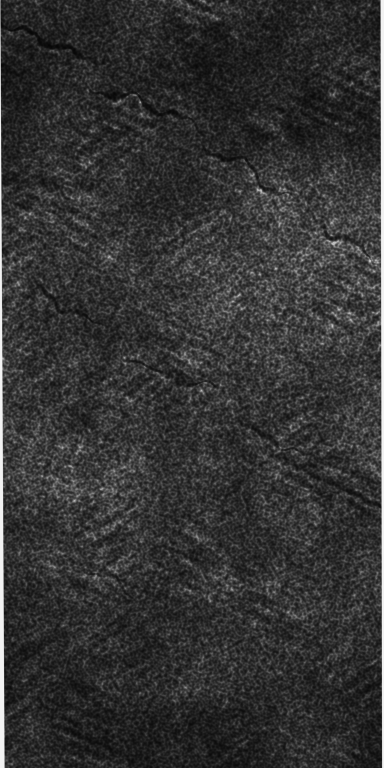
Write a WebGL 2 fragment shader that draws this texture.

```glsl
#version 300 es
precision highp float;
// Dark slate slab with gritty grain, faint slanted scratches and wavy cracks.
// Layers of gradient noise are summed into a roughly normal tone value, which
// an exponential curve turns into grey; thin pale margins frame the slab.

uniform vec2 u_resolution;
out vec4 outColor;

const float MEDIAN_GREY = 0.176;
const float CONTRAST = 0.44;        // spread of the exponential tone curve
const float MARGIN_GREY = 0.95;
const float FINE_GRAIN = 140.0;     // noise cells per canvas width
const float COARSE_GRAIN = 75.0;
const float FINE_AMOUNT = 0.56;
const float COARSE_AMOUNT = 0.44;
const float PIT_AMOUNT = 0.22;
const float CLOUD_AMOUNT = 0.24;
const float SCRATCH_AMOUNT = 0.5;
const int CRACK_COUNT = 9;
const float CRACK_DEPTH = 2.3;
const float CRACK_RIM = 0.9;

uint hash(uvec2 v) {
    uint h = v.x * 1597334677u ^ v.y * 3812015801u;
    h = (h ^ (h >> 16)) * 2246822519u;
    h = (h ^ (h >> 13)) * 3266489917u;
    return h ^ (h >> 16);
}

float random(int a, int b) {
    return float(hash(uvec2(ivec2(a, b))) >> 8) / 16777216.0;
}

float slope(ivec2 cell, vec2 offset) {
    float angle = 6.28319 * random(cell.x, cell.y);
    return dot(vec2(cos(angle), sin(angle)), offset);
}

// Gradient noise scaled to a spread of about one
float noise(vec2 p) {
    ivec2 i = ivec2(floor(p));
    vec2 f = fract(p);
    vec2 w = f * f * f * (f * (f * 6.0 - 15.0) + 10.0);
    float low = mix(slope(i, f), slope(i + ivec2(1, 0), f - vec2(1, 0)), w.x);
    float high = mix(slope(i + ivec2(0, 1), f - vec2(0, 1)),
                     slope(i + ivec2(1, 1), f - vec2(1, 1)), w.x);
    return 4.0 * mix(low, high, w.y);
}

vec2 rotate(vec2 p, float angle) {
    float c = cos(angle), s = sin(angle);
    return vec2(c * p.x + s * p.y, c * p.y - s * p.x);
}

float glow(vec2 p, vec2 center, float radius) {
    vec2 d = (p - center) / radius;
    return exp(-dot(d, d));
}

// Light middle, dark ends and soft clouds
float broadTone(vec2 p, vec2 uv) {
    float lift = smoothstep(0.02, 0.42, uv.y) * (1.0 - smoothstep(0.68, 0.94, uv.y));
    float clouds = noise(p * 2.3 + 4.7) + noise(p * 5.5 + 11.3) + 0.6 * noise(p * 12.0);
    float glows = glow(p, vec2(0.95, 1.42), 0.22) + 0.6 * glow(p, vec2(0.25, 0.72), 0.2);
    return 1.1 * (lift - 0.62) + CLOUD_AMOUNT * clouds + 0.6 * glows;
}

float grain(vec2 p) {
    return FINE_AMOUNT * noise(rotate(p, 0.5) * FINE_GRAIN)
         + COARSE_AMOUNT * noise(rotate(p, 1.1) * COARSE_GRAIN)
         + PIT_AMOUNT * noise(rotate(p, 0.3) * 30.0);
}

// Stretched noise that shows only in patches
float scratches(vec2 p, float angle, float seed) {
    vec2 q = rotate(p, angle);
    float patchMask = smoothstep(0.0, 1.4, noise(p * 4.0 + seed));
    return patchMask * noise(vec2(q.x * 9.0, q.y * 65.0) + seed);
}

// Wavy dark cracks, each with a light lower rim, fading down the slab
float cracks(vec2 p) {
    float tone = 0.0;
    for (int i = 0; i < CRACK_COUNT; i++) {
        float n = float(i);
        float t = n / float(CRACK_COUNT);
        vec2 center = vec2(fract(0.1 + 0.27 * n), 1.9 - 0.175 * n);
        vec2 q = rotate(p - center, -0.5 + 0.3 * (random(i, 3) - 0.5));
        float halfLength = mix(0.13, 0.24, random(i, 7));
        float taper = 1.0 - smoothstep(0.35, 1.0, abs(q.x) / halfLength);
        float wave = 0.015 * noise(vec2(q.x * 9.0, n * 7.3))
                   + 0.004 * noise(vec2(q.x * 32.0, n * 5.7));
        float width = mix(0.010, 0.005, t) * (0.8 + 0.3 * noise(vec2(q.x * 20.0, n * 3.1)));
        width = max(width * (0.4 + 0.6 * taper), 0.003);
        float d = (q.y + wave) / width;
        float dark = 1.0 - smoothstep(0.2, 1.2, abs(d));
        float rim = exp(-(d + 1.6) * (d + 1.6));
        tone += taper * mix(1.0, 0.4, t) * (CRACK_RIM * rim - CRACK_DEPTH * dark);
    }
    return tone;
}

void main() {
    vec2 uv = gl_FragCoord.xy / u_resolution;
    vec2 p = gl_FragCoord.xy / u_resolution.x;
    float tone = broadTone(p, uv) + grain(p) + cracks(p)
               + SCRATCH_AMOUNT * (scratches(p, -0.45, 2.6) + scratches(p, 0.6, 8.4));
    float grey = min(MEDIAN_GREY * exp(CONTRAST * tone), 0.75);

    // Slightly slanted pale margins
    float edge = 0.7 / u_resolution.x;
    float left = mix(0.012, 0.001, uv.y);
    float right = mix(0.995, 0.991, uv.y);
    float slab = smoothstep(left - edge, left + edge, uv.x)
               * (1.0 - smoothstep(right - edge, right + edge, uv.x));
    outColor = vec4(vec3(mix(MARGIN_GREY, grey, slab)), 1.0);
}
```
